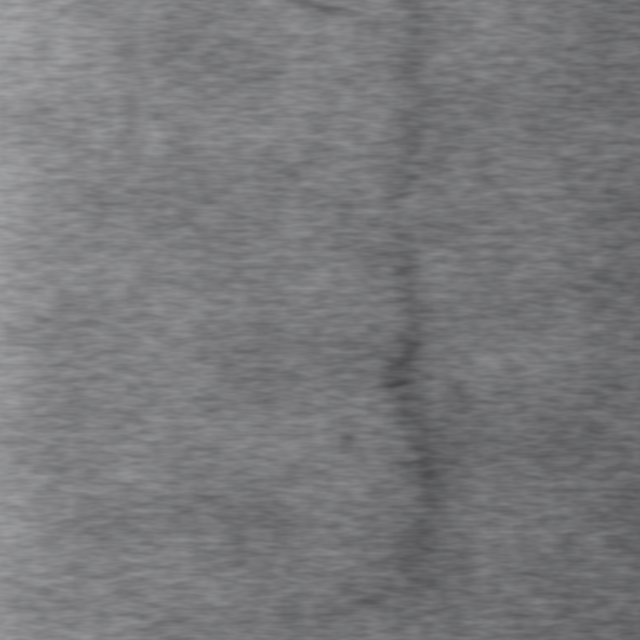
Write a three.js fragment shader that draws this texture.

```glsl
// Worn grey sheet with fine horizontal grain and a dark, wandering vertical stain.
varying vec2 vUv;

#define BASE_GREY 0.474
#define COOL_TINT vec3(-0.003, -0.002, 0.010)
#define EDGE_GLOW 0.075
#define SIDE_FALLOFF 0.055
#define CLOUD_AMOUNT 0.050
#define GRAIN_AMOUNT 0.072
#define FIBRE_AMOUNT 0.045
#define PATCH_AMOUNT 0.022
#define PATCH_CELLS vec2(48.0, 64.0)
#define STAIN_DEPTH 0.060
#define STAIN_WIDTH 0.024

float hash(vec2 p) {
  vec3 q = fract(vec3(p.xyx) * 0.1031);
  q += dot(q, q.yzx + 33.33);
  return fract((q.x + q.y) * q.z);
}

vec2 gradientAt(vec2 cell) {
  float angle = 6.28318 * hash(cell);
  return vec2(cos(angle), sin(angle));
}

float gradientNoise(vec2 p) {
  vec2 i = floor(p), f = fract(p);
  vec2 w = f * f * f * (f * (f * 6.0 - 15.0) + 10.0);
  vec2 e = vec2(1.0, 0.0);
  float low = mix(dot(gradientAt(i), f), dot(gradientAt(i + e), f - e), w.x);
  float high = mix(dot(gradientAt(i + e.yx), f - e.yx),
                   dot(gradientAt(i + e.xx), f - e.xx), w.x);
  return mix(low, high, w.y);
}

float fbm(vec2 p) {
  float sum = 0.0, gain = 1.0;
  for (int octave = 0; octave < 3; octave++) {
    sum += gain * gradientNoise(p);
    p = p * 2.03 + 17.3;
    gain *= 0.55;
  }
  return sum;
}

// Flat rectangular patches with softened borders
float softPatches(vec2 p) {
  vec2 i = floor(p), w = smoothstep(0.3, 0.7, fract(p));
  vec2 e = vec2(1.0, 0.0);
  return mix(mix(hash(i), hash(i + e), w.x),
             mix(hash(i + e.yx), hash(i + e.xx), w.x), w.y) - 0.5;
}

float bump(float x, float centre, float width) {
  float d = (x - centre) / width;
  return exp(-d * d);
}

// Elongated smudge, tilted by a slope
float smudge(vec2 p, vec2 centre, vec2 size, float slope) {
  vec2 d = p - centre;
  d.y -= slope * d.x;
  d /= size;
  return exp(-dot(d, d));
}

float stain(vec2 uv) {
  float path = 0.646 - 0.026 * bump(uv.y, 0.66, 0.10)
             - 0.022 * bump(uv.y, 0.41, 0.035) + 0.026 * bump(uv.y, 0.23, 0.09);
  path += 0.014 * gradientNoise(vec2(3.7, uv.y * 18.0));
  float ragged = 0.016 * gradientNoise(uv * vec2(18.0, 75.0) + 41.0);
  float offset = uv.x - path + ragged;
  float strength = 0.7 + 0.55 * bump(uv.y, 0.42, 0.13) + 0.35 * bump(uv.y, 0.23, 0.08);
  strength *= smoothstep(0.0, 0.16, uv.y) * (1.0 + 0.9 * gradientNoise(uv * vec2(9.0, 16.0)));
  float halo = bump(offset, 0.025, 0.075) * bump(uv.y, 0.33, 0.24);
  return strength * bump(offset, 0.0, STAIN_WIDTH) + 0.55 * halo;
}

void main() {
  vec2 uv = vUv;

  // Broad light: bright left edge, dimmer right and bottom
  float grey = BASE_GREY + EDGE_GLOW * exp(-uv.x * 9.0);
  grey -= SIDE_FALLOFF * (uv.x - 0.5);
  grey += 0.035 * (uv.y - 0.5) - 0.025 * smoothstep(0.82, 1.0, uv.x);

  // Clouding, horizontal grain and faint patches
  grey += CLOUD_AMOUNT * fbm(uv * vec2(5.0, 8.0) + 7.0);
  grey += GRAIN_AMOUNT * gradientNoise(uv * vec2(23.0, 92.0) + 13.0);
  grey += FIBRE_AMOUNT * gradientNoise(uv * vec2(47.0, 190.0) + 71.0);
  grey += PATCH_AMOUNT * softPatches(uv * PATCH_CELLS);
  grey += 0.010 * softPatches(uv * vec2(24.0, 5.0) + 29.0);

  // Stain and its outlying smudges
  float dark = stain(uv);
  dark += 1.7 * smudge(uv, vec2(0.505, 0.988), vec2(0.045, 0.010), -0.20);
  dark += 0.7 * smudge(uv, vec2(0.575, 0.600), vec2(0.060, 0.016), -0.25);
  dark += 0.8 * smudge(uv, vec2(0.615, 0.400), vec2(0.022, 0.007), 0.10);
  dark += 0.9 * smudge(uv, vec2(0.545, 0.317), vec2(0.015, 0.005), -0.15);
  dark += 0.6 * smudge(uv, vec2(0.595, 0.323), vec2(0.013, 0.004), 0.0);
  dark += 0.9 * smudge(uv, vec2(0.565, 0.058), vec2(0.050, 0.008), 0.30);
  dark += 0.5 * smudge(uv, vec2(0.620, 0.105), vec2(0.100, 0.040), 0.20);
  grey -= STAIN_DEPTH * dark;

  gl_FragColor = vec4(clamp(vec3(grey) + COOL_TINT, 0.0, 1.0), 1.0);
}
```
